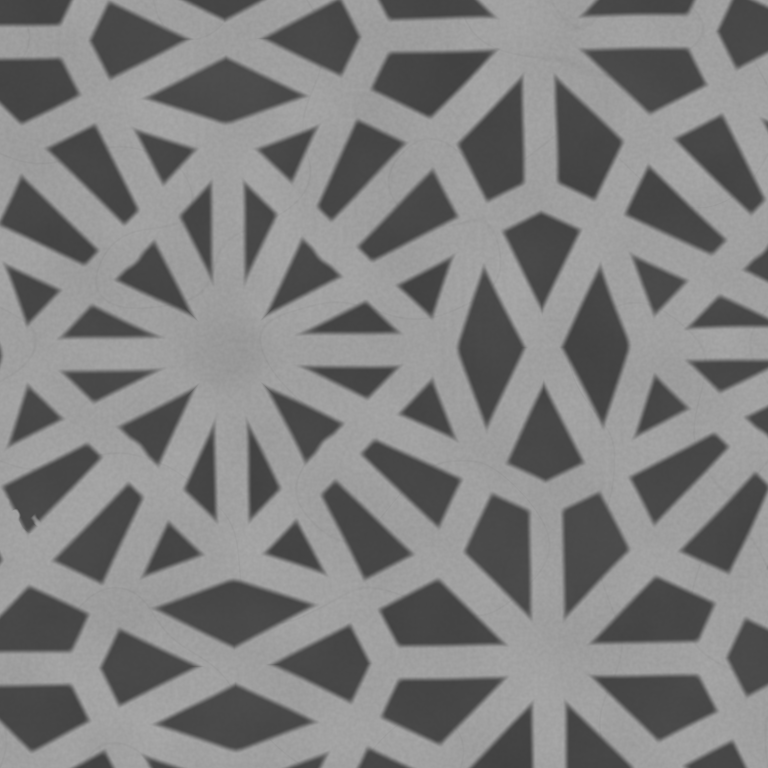
Give the GLSL for this pattern, as a WebGL 2 fragment shader.

```glsl
#version 300 es
precision highp float;
// Pierced grey stone lattice of twelve-ray and eight-ray stars on a square grid.

uniform vec2 u_resolution;
out vec4 fragColor;

vec2 hashGradient(vec2 cell) {
  float angle = 6.2832 * fract(sin(dot(cell, vec2(127.1, 311.7))) * 43758.5);
  return vec2(cos(angle), sin(angle));
}

float gradientNoise(vec2 p) {
  vec2 i = floor(p), f = fract(p);
  vec2 w = f * f * f * (f * (f * 6.0 - 15.0) + 10.0);
  vec2 x = vec2(1.0, 0.0);
  float a = dot(hashGradient(i), f);
  float b = dot(hashGradient(i + x.xy), f - x.xy);
  float c = dot(hashGradient(i + x.yx), f - x.yx);
  float d = dot(hashGradient(i + x.xx), f - x.xx);
  return mix(mix(a, b, w.x), mix(c, d, w.x), w.y);
}

float fbm(vec2 p) {
  float sum = 0.0, amplitude = 1.0;
  for (int i = 0; i < 4; i++) {
    sum += amplitude * gradientNoise(p);
    p = mat2(1.6, 1.2, -1.2, 1.6) * p + 7.3;
    amplitude *= 0.5;
  }
  return sum;
}

float segmentDistance(vec2 p, vec2 a, vec2 b) {
  vec2 pa = p - a, ba = b - a;
  return length(pa - ba * clamp(dot(pa, ba) / dot(ba, ba), 0.0, 1.0));
}

// Union with a small fillet in the corners
float smoothUnion(float a, float b) {
  float h = max(0.006 - abs(a - b), 0.0);
  return min(a, b) - h * h / 0.024;
}

// Signed distance to the straps, in tile units; negative inside
float latticeDistance(vec2 tile) {
  // Fold the tile into one eighth: star hub at 0, second hub at 0.5
  vec2 q = abs(fract(tile + 0.5) - 0.5);
  q = vec2(max(q.x, q.y), min(q.x, q.y));

  // Rays of the large star and the diamond around it
  float d = segmentDistance(q, vec2(0.0), vec2(0.335, 0.0));
  d = smoothUnion(d, segmentDistance(q, vec2(0.0), vec2(0.5, 0.245)));
  d = smoothUnion(d, segmentDistance(q, vec2(0.334, 0.0), vec2(0.167)));
  // Crossing straps at the tile edge
  d = smoothUnion(d, segmentDistance(q, vec2(0.334, 0.0), vec2(0.404, 0.2)));
  d = smoothUnion(d, segmentDistance(q, vec2(0.5, 0.0), vec2(0.334)));
  // Rays of the small star; the diagonal is slightly wider
  d = smoothUnion(d, segmentDistance(q, vec2(0.5, 0.245), vec2(0.5)));
  d = smoothUnion(d, segmentDistance(q, vec2(0.167), vec2(0.5)) - 0.003);
  return d - 0.0268;
}

void main() {
  vec2 uv = gl_FragCoord.xy / u_resolution;

  // Slightly tilted tile grid, with hand-cut wobble
  vec2 offset = uv - vec2(0.2995, 0.5417);
  vec2 tile = mat2(1.0, -0.016, 0.016, 1.0) * offset / 0.8164;
  tile += 0.0025 * vec2(gradientNoise(uv * 9.0), gradientNoise(uv * 9.0 + 31.0));

  float d = latticeDistance(tile) * 0.8164;

  // Chipped edge low on the left side
  float chip = smoothstep(0.045, 0.01, length((uv - vec2(0.035, 0.335)) * vec2(1.3, 1.0)));
  d -= chip * 0.022 * max(gradientNoise(uv * 75.0), 0.0);

  // Mottled stone, fine grain and dusty hubs
  float mottle = fbm(uv * 7.0);
  float grain = gradientNoise(uv * 150.0) + 0.6 * gradientNoise(uv * 260.0);
  float hub = length(fract(tile + 0.5) - 0.5);
  float stone = 0.627 + 0.028 * mottle + 0.022 * grain;
  stone -= 0.035 * smoothstep(0.09, 0.02, hub);
  // Faint hairline seams
  float seam = abs(gradientNoise(uv * 5.0 + 13.0));
  stone -= 0.018 * smoothstep(0.012, 0.0, seam);

  // Dark openings with soft haze
  float opening = 0.277 + 0.03 * fbm(uv * 5.0 + 19.0) + 0.006 * grain;

  float edge = max(0.0048, 0.7 / u_resolution.y);
  float shade = mix(stone, opening, smoothstep(-edge, edge, d));
  fragColor = vec4(vec3(shade), 1.0);
}
```
